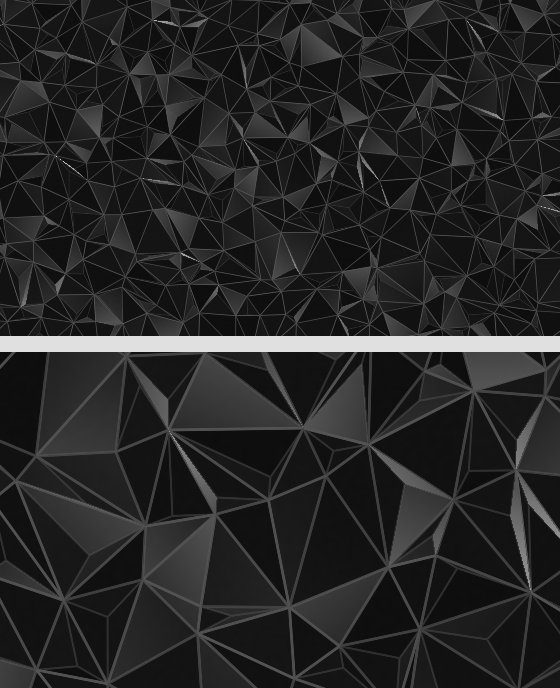
Top: the whole. Bottom: its middle third, enlarged.
Give the GLSL for this background, as a WebGL 2 fragment shader.

```glsl
#version 300 es
precision highp float;
// A dark low-poly web: jittered grid points joined by a Delaunay mesh.
// Each pixel walks across the mesh to its own triangle, which may be split
// into slim facets; a few facets catch light, and thin grey lines edge them.

uniform vec2 u_resolution;
out vec4 fragColor;

const float CELLS = 12.6;        // grid cells over the canvas height
const float JITTER = 0.9;
const float HALF_LINE = 0.018;   // in cells
const int REACH = 3;
const int SIDE = 2 * REACH + 1;
const int COUNT = SIDE * SIDE;

vec2 hash2(vec2 p) {
    vec3 q = fract(p.xyx * vec3(0.1031, 0.1030, 0.0973));
    q += dot(q, q.yzx + 33.33);
    return fract((q.xx + q.yz) * q.zy);
}

float gradientNoise(vec2 p) {
    vec2 i = floor(p), f = p - i;
    vec2 s = f * f * f * (f * (f * 6.0 - 15.0) + 10.0);
    vec4 d;
    for (int k = 0; k < 4; k++) {
        vec2 o = vec2(k & 1, k >> 1);
        d[k] = dot(hash2(i + o) * 2.0 - 1.0, f - o);
    }
    return mix(mix(d.x, d.y, s.x), mix(d.z, d.w, s.x), s.y);
}

// Positive when p lies to the left of a -> b
float side(vec2 a, vec2 b, vec2 p) {
    vec2 u = b - a, v = p - a;
    return u.x * v.y - u.y * v.x;
}

float segmentDistance(vec2 p, vec2 a, vec2 b) {
    vec2 u = b - a, v = p - a;
    return length(v - u * clamp(dot(v, u) / dot(u, u), 0.0, 1.0));
}

float stroke(float dist, float halfWidth, float pixel) {
    return 1.0 - smoothstep(halfWidth - 0.5 * pixel, halfWidth + 0.5 * pixel, dist);
}

// Main edge; its strength depends on its two end points
float edgeTone(vec2 p, vec2 a, vec2 b, float pixel) {
    float strength = mix(0.6, 1.0, hash2((floor(a) + floor(b)) * 1.37 + 5.0).x);
    return strength * stroke(segmentDistance(p, a, b), HALF_LINE, pixel);
}

vec2 nearest(vec2 points[COUNT], vec2 p) {
    vec2 best = points[0];
    float bestDist = 1e6;
    for (int k = 0; k < COUNT; k++) {
        float d = distance(points[k], p);
        if (d > 1e-4 && d < bestDist) { bestDist = d; best = points[k]; }
    }
    return best;
}

// Delaunay partner: the point left of a -> b that sees it at the widest angle
vec2 apexOf(vec2 points[COUNT], vec2 a, vec2 b) {
    vec2 best = a;
    float bestCot = 1e6;
    for (int k = 0; k < COUNT; k++) {
        vec2 c = points[k];
        float area = side(a, b, c);
        float cot = dot(a - c, b - c) / max(area, 1e-4);
        if (area > 1e-4 && cot < bestCot) { bestCot = cot; best = c; }
    }
    return best;
}

// Grey of one facet: mostly dark, now and then lit with a soft gradient
float facetTone(vec2 p, vec2 centre, vec2 seed, float slimness) {
    vec2 h = hash2(seed + 17.3), g = hash2(seed + 71.9);
    float cluster = smoothstep(-0.4, 0.4, gradientNoise(centre * 0.45));
    float lit = 0.22 * pow(h.x, mix(11.0, 4.0, cluster));
    lit += 0.38 * slimness * smoothstep(0.72, 1.0, g.x);
    float angle = 6.2832 * g.y;
    float tilt = dot(p - centre, vec2(cos(angle), sin(angle)));
    return 0.052 + 0.03 * h.y + lit * clamp(1.0 + 0.7 * tilt, 0.5, 1.5);
}

void main() {
    float pixel = CELLS / u_resolution.y;
    vec2 p = gl_FragCoord.xy * pixel + 20.0;

    vec2 points[COUNT];
    for (int k = 0; k < COUNT; k++) {
        vec2 cell = floor(p) + vec2(k % SIDE - REACH, k / SIDE - REACH);
        points[k] = cell + 0.5 + JITTER * (hash2(cell) - 0.5);
    }

    // Walk from a sure edge to the triangle that holds p
    vec2 a = nearest(points, p), b = nearest(points, a), c = a;
    if (side(a, b, p) < 0.0) { vec2 t = a; a = b; b = t; }
    for (int k = 0; k < 9; k++) {
        c = apexOf(points, a, b);
        if (side(b, c, p) < 0.0) a = c;
        else if (side(c, a, p) < 0.0) b = c;
        else break;
    }

    // Some triangles split into three facets around an inner point
    vec2 id = floor(a) + floor(b) + floor(c), seed = id * 3.0;
    vec2 centre = (a + b + c) / 3.0;
    float slimness = 0.0, crease = 0.0;
    if (hash2(id + 3.7).x < 0.34) {
        vec3 w = vec3(hash2(floor(a) + id * 1.7).x, hash2(floor(b) + id * 1.7).x, hash2(floor(c) + id * 1.7).x);
        w = 0.06 + w * w;
        w /= w.x + w.y + w.z;
        vec2 m = w.x * a + w.y * b + w.z * c;
        bvec3 left = bvec3(side(m, a, p) >= 0.0, side(m, b, p) >= 0.0, side(m, c, p) >= 0.0);
        vec2 apex = b;
        float share = w.y;
        if (left.x && !left.y) { apex = c; share = w.z; }
        else if (left.y && !left.z) { apex = a; share = w.x; }
        seed += floor(apex);
        centre += (m - apex) / 3.0;
        slimness = 1.0 - smoothstep(0.12, 0.4, share);
        float d = min(segmentDistance(p, m, a), min(segmentDistance(p, m, b), segmentDistance(p, m, c)));
        crease = 0.45 * stroke(d, HALF_LINE * 0.7, pixel);
    }

    float tone = facetTone(p, centre, seed, slimness) + 0.008 * gradientNoise(p * 9.0);
    float edges = max(edgeTone(p, a, b, pixel), max(edgeTone(p, b, c, pixel), edgeTone(p, c, a, pixel)));
    tone = mix(tone, max(tone, 0.33), max(edges, crease));
    fragColor = vec4(vec3(tone), 1.0);
}
```
